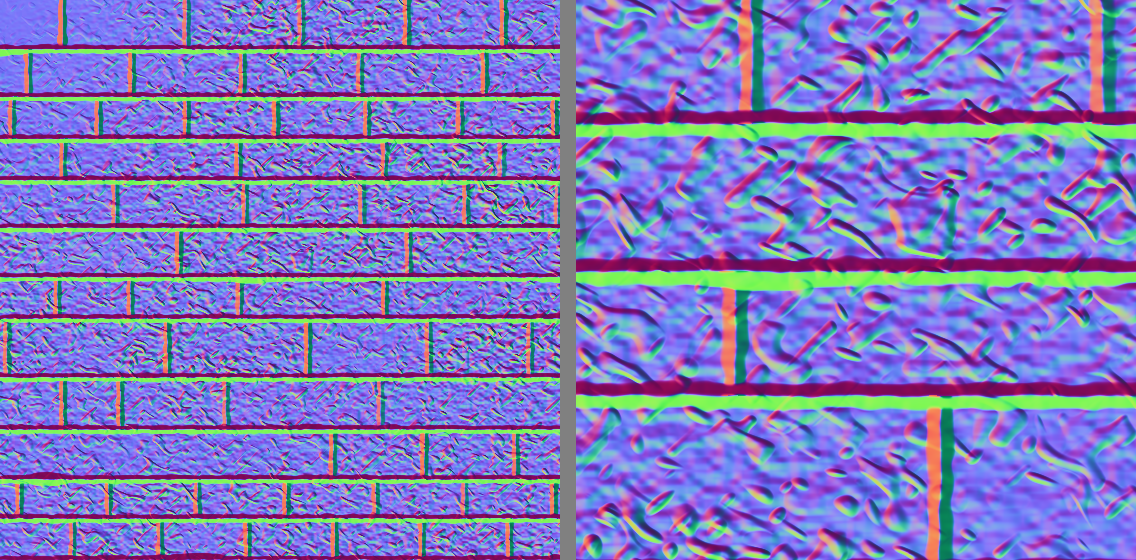
Left, the full canvas; right, a detail of the centre.
Write a Shadertoy shader that draws this texture map.

```glsl
#define COURSES 12
#define MAX_JOINTS 8
#define BED_WIDTH 0.0069
#define JOINT_WIDTH 0.0068
#define EDGE_SOFTNESS 0.0017
#define EDGE_STEEPNESS 4.2
#define GRAIN_DEPTH 0.0046
#define GOUGE_DEPTH 0.0062
#define WOBBLE 0.0018
#define BLUE_FLOOR 0.27
#define BLUE_FALLOFF 1.6
#define SAMPLE_STEP 0.0012

// Depth of each bed joint below the top edge
const float bedDepth[COURSES] = float[](
    0.088, 0.173, 0.248, 0.322, 0.407, 0.495,
    0.569, 0.674, 0.767, 0.856, 0.926, 1.0);

// Per course: first joint, brick length, growth of length per brick
const vec3 bond[COURSES] = vec3[](
    vec3(0.112, 0.221, -0.016), vec3(0.051, 0.185, 0.0125),
    vec3(0.022, 0.154, 0.003),  vec3(0.113, 0.313, -0.052),
    vec3(0.206, 0.232, -0.023), vec3(0.320, 0.410, 0.0),
    vec3(0.103, 0.130, 0.065),  vec3(0.013, 0.286, -0.035),
    vec3(0.113, 0.102, 0.087),  vec3(0.595, 0.163, 0.0),
    vec3(0.035, 0.159, 0.0),    vec3(0.130, 0.156, 0.0));

float hash(vec2 p) {
    return fract(sin(dot(p, vec2(127.1, 311.7))) * 43758.5453);
}

float noise(vec2 p) {
    vec2 cell = floor(p), f = fract(p);
    f = f * f * (3.0 - 2.0 * f);
    return mix(mix(hash(cell), hash(cell + vec2(1, 0)), f.x),
               mix(hash(cell + vec2(0, 1)), hash(cell + vec2(1, 1)), f.x), f.y);
}

// Wear grows away from the smooth upper left corner and along cracks
float wear(vec2 p) {
    float spread = smoothstep(0.0, 0.5, length(p - vec2(0, 1)));
    float patches = 0.7 + 0.4 * noise(p * 6.0 + 3.0);
    float crack = 1.0 - smoothstep(0.0, 0.09, abs(noise(p * vec2(7, 4) + 20.0) - 0.5));
    return mix(0.12, 1.0, spread) * (patches + 0.35 * crack);
}

// Height of the brick face: streaky grain minus short slanted gouges
float relief(vec2 p) {
    float grain = noise(p * vec2(85, 140)) + 0.5 * noise(p * vec2(180, 230) + 9.0);
    vec2 bent = p + 0.012 * noise(p * 40.0);
    vec2 falling = vec2(bent.x - 0.6 * bent.y, bent.y + 0.6 * bent.x);
    vec2 rising = vec2(bent.x + 0.9 * bent.y, bent.y - 0.9 * bent.x);
    float gouge = smoothstep(0.62, 0.96, noise(falling * vec2(58, 105)))
                + 0.8 * smoothstep(0.66, 0.98, noise(rising * vec2(52, 85) + 50.0));
    float dent = smoothstep(0.88, 0.98, noise(p * vec2(30, 38) + 70.0));
    return GRAIN_DEPTH * grain - GOUGE_DEPTH * gouge - 0.003 * dent;
}

// Slope of a V groove: positive before its centre, negative past it
float groove(float d, float width) {
    float inside = 1.0 - smoothstep(width - EDGE_SOFTNESS, width + EDGE_SOFTNESS, abs(d));
    return -clamp(d / EDGE_SOFTNESS, -1.0, 1.0) * inside;
}

void mainImage(out vec4 fragColor, in vec2 fragCoord) {
    vec2 p = fragCoord / iResolution.xy;
    vec2 wobble = WOBBLE * (vec2(noise(p * 80.0), noise(p * 110.0 + 30.0)) - 0.5);
    vec2 q = p + wobble;

    // Nearest bed joint and current course
    float bedDistance = 1.0;
    int course = 0;
    for (int i = 0; i < COURSES; i++) {
        float d = q.y - 1.0 + bedDepth[i];
        if (abs(d) < abs(bedDistance)) bedDistance = d;
        if (d < 0.0) course = min(i + 1, COURSES - 1);
    }

    // Nearest upright joint and brick number within the course
    float jointDistance = 1.0, brick = 0.0, joint = 0.0;
    for (int i = 0; i < MAX_JOINTS; i++) {
        float k = float(i);
        vec3 b = bond[course];
        float d = q.x - (b.x + b.y * k + 0.5 * b.z * k * (k - 1.0));
        if (abs(d) < abs(jointDistance)) { jointDistance = d; joint = k; }
        if (d > 0.0) brick = k + 1.0;
    }

    // Chipped edges widen the grooves
    float chip = smoothstep(0.8, 0.97, noise(p * vec2(11, 30) + 40.0));
    float ragged = 0.8 + 0.4 * noise(p * 95.0);
    float bed = groove(bedDistance, BED_WIDTH * ragged + 0.005 * chip);
    float upright = groove(jointDistance, JOINT_WIDTH * ragged + 0.003 * chip);
    upright *= (1.0 - abs(bed)) * mix(0.4, 1.0, hash(vec2(joint, course) + 5.0));

    // Face slope from finite differences, with a slight tilt per brick
    vec2 e = vec2(SAMPLE_STEP, 0);
    float h = relief(p);
    vec2 face = (h - vec2(relief(p + e.xy), relief(p + e.yx))) / SAMPLE_STEP;
    vec2 id = vec2(brick, course);
    vec2 tilt = 0.06 * vec2(hash(id), hash(id + 17.0)) - vec2(0.04, 0.11);
    face = face * wear(p) * mix(0.85, 1.15, hash(id + 31.0)) + tilt;

    // Encode the surface normal as colour, with blue fading on steep slopes
    vec2 slope = face + EDGE_STEEPNESS * vec2(upright, bed);
    vec3 normal = normalize(vec3(slope, 1.0));
    float blue = mix(BLUE_FLOOR, 0.98, pow(normal.z, BLUE_FALLOFF));
    fragColor = vec4(0.5 + 0.48 * normal.xy, blue, 1.0);
}
```
